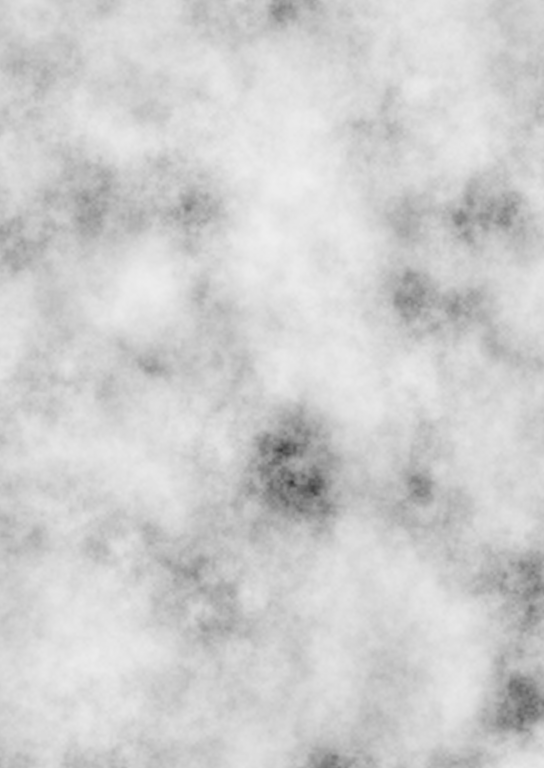
Write a Shadertoy shader that draws this texture.

```glsl
// Soft pale grey cloud texture with scattered darker smoky patches.

const float HAZE = 0.182;          // typical darkness below white
const float CONTRAST = 0.30;       // exponential spread of the darkness
const float MASS_WEIGHT = 0.70;    // strength of the broad cloud masses
const float DETAIL_WEIGHT = 0.80;  // strength of the fine wisps
const float DARK_ROUGHNESS = 0.18; // extra grain inside dark patches
const int WAVES = 14;
const float WAVE_FREQ = 1.8;       // lowest wave, in cycles per canvas height
const float WAVE_STEP = 0.3;
const float WARP_FREQ = 4.0;
const float WARP_AMOUNT = 0.08;
const int OCTAVES = 6;
const float DETAIL_FREQ = 7.0;
const float DETAIL_GAIN = 0.72;
const float DETAIL_NORM = 1.74;    // brings the octave sum to unit deviation
const float GOLDEN_ANGLE = 2.39996;
const float TAU = 6.28319;
const mat2 OCTAVE_TURN = mat2(0.8, 0.6, -0.6, 0.8);

float hash(vec2 cell) {
    vec3 q = fract(cell.xyx * 0.1031);
    q += dot(q, q.yzx + 33.33);
    return fract((q.x + q.y) * q.z);
}

// Smooth value noise from -1 to 1
float noise(vec2 p) {
    vec2 cell = floor(p);
    vec2 f = p - cell;
    f = f * f * f * (f * (f * 6.0 - 15.0) + 10.0);
    float low = mix(hash(cell), hash(cell + vec2(1, 0)), f.x);
    float high = mix(hash(cell + vec2(0, 1)), hash(cell + vec2(1, 1)), f.x);
    return 2.0 * mix(low, high, f.y) - 1.0;
}

// Broad masses: warped sines spread over all directions
float cloudMasses(vec2 p) {
    vec2 w = p * WARP_FREQ;
    p += WARP_AMOUNT * vec2(noise(w + 17.3), noise(w + 61.7));
    float sum = 0.0;
    for (int i = 0; i < WAVES; i++) {
        float k = float(i);
        vec2 dir = vec2(cos(k * GOLDEN_ANGLE), sin(k * GOLDEN_ANGLE));
        sum += sin(TAU * (WAVE_FREQ + WAVE_STEP * k) * dot(p, dir) + 1.7 * k * k);
    }
    return sum * sqrt(2.0 / float(WAVES));
}

// Fine wisps: rotated octaves of value noise
float cloudDetail(vec2 p) {
    float sum = 0.0, amplitude = 1.0;
    p = p * DETAIL_FREQ + 5.2;
    for (int i = 0; i < OCTAVES; i++) {
        sum += amplitude * noise(p);
        amplitude *= DETAIL_GAIN;
        p = OCTAVE_TURN * p * 2.0 + 19.1;
    }
    return sum * DETAIL_NORM;
}

void mainImage(out vec4 fragColor, in vec2 fragCoord) {
    vec2 p = fragCoord / iResolution.y;
    float masses = cloudMasses(p);
    float roughness = 1.0 + DARK_ROUGHNESS * clamp(masses, -1.0, 2.0);
    float density = MASS_WEIGHT * masses + DETAIL_WEIGHT * roughness * cloudDetail(p);

    // Exponential darkening keeps highlights soft and dark cores crisp
    float tone = 1.0 - HAZE * exp(CONTRAST * density);
    fragColor = vec4(vec3(clamp(tone, 0.0, 1.0)), 1.0);
}
```
